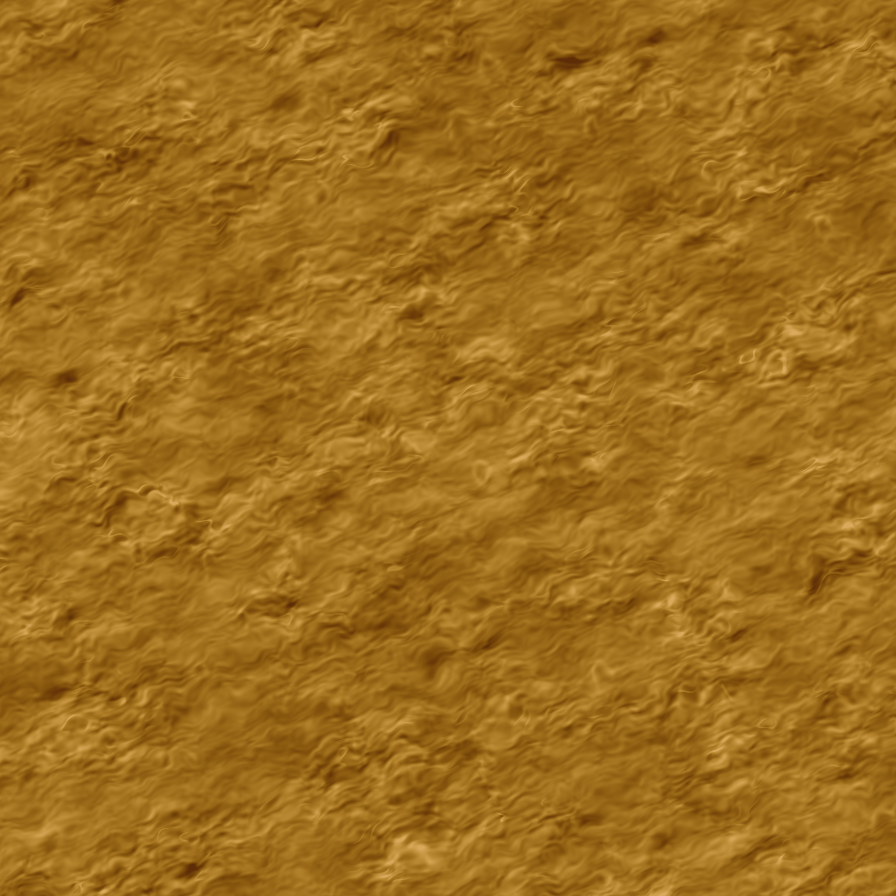
Give the GLSL for this texture, as a Shadertoy shader.

```glsl
// Rough golden crust: slanted, fibrous lumps lit from the upper left.
// Layered gradient noise forms the relief; scattered cells add dark pits
// and small crater rings, and one tone value drives the ochre colour ramp.

vec2 hash2(vec2 cell) {
    uvec2 v = uvec2(ivec2(cell)) * 1664525u + 1013904223u;
    v.x += v.y * 1664525u;
    v.y += v.x * 1664525u;
    v ^= v >> 16u;
    v.x += v.y * 1664525u;
    v.y += v.x * 1664525u;
    v ^= v >> 16u;
    return vec2(v & 65535u) / 65535.0;
}

float cornerSlope(vec2 cell, vec2 corner, vec2 f) {
    return dot(hash2(cell + corner) * 2.0 - 1.0, f - corner);
}

float noise(vec2 p) {
    vec2 cell = floor(p), f = p - cell;
    vec2 w = f * f * f * (f * (f * 6.0 - 15.0) + 10.0);
    float low = mix(cornerSlope(cell, vec2(0, 0), f), cornerSlope(cell, vec2(1, 0), f), w.x);
    float high = mix(cornerSlope(cell, vec2(0, 1), f), cornerSlope(cell, vec2(1, 1), f), w.x);
    return mix(low, high, w.y);
}

// Coordinates along and across the slanted grain
vec2 toGrain(vec2 p) {
    return vec2(0.91 * p.x + 0.41 * p.y, 0.91 * p.y - 0.41 * p.x);
}

float height(vec2 p) {
    vec2 q = toGrain(p) * vec2(13.0, 20.0);
    float sum = 0.0, amplitude = 1.0;
    for (int i = 0; i < 4; i++) {
        sum += amplitude * noise(q);
        q = q * 2.03 + vec2(17.3, 9.1);
        amplitude *= 0.62;
    }
    return sum;
}

// Sparse pits (dark, lipped below) and rings, one candidate per cell
float scatteredMarks(vec2 p) {
    float tone = 0.0;
    vec2 home = floor(p * 10.0);
    for (int y = -1; y <= 1; y++)
    for (int x = -1; x <= 1; x++) {
        vec2 cell = home + vec2(x, y);
        vec2 kind = hash2(cell + 300.0);
        vec2 d = p - (cell + 0.15 + 0.7 * hash2(cell + 700.0)) / 10.0;
        float size = mix(0.6, 1.25, kind.y);
        if (kind.x < 0.42) {
            vec2 g = toGrain(d) / (size * vec2(0.018, 0.0085));
            vec2 lip = g + vec2(-0.3, 1.7);
            tone += size * (0.9 * exp(-dot(lip, lip)) - 2.5 * exp(-dot(g, g)));
        } else if (kind.x < 0.64) {
            float r = length(d * vec2(1.1, 0.9)) / size;
            float rim = (r - 0.014) / 0.005;
            float shade = 0.7 + 0.5 * dot(d, vec2(-0.4, 0.9)) / 0.014;
            tone += 1.1 * shade * exp(-rim * rim) - 0.8 * exp(-r * r / 0.00006);
        }
    }
    return tone;
}

void mainImage(out vec4 fragColor, in vec2 fragCoord) {
    vec2 uv = fragCoord / iResolution.y;

    // Bend the grain so lumps and fibres curl irregularly
    vec2 p = uv + 0.014 * vec2(noise(uv * 19.0 + 5.0), noise(uv * 19.0 + 47.0));
    p += 0.006 * vec2(noise(uv * 52.0 + 81.0), noise(uv * 52.0 + 23.0));
    vec2 q = toGrain(p);

    // Smooth and crusty areas alternate
    float crust = smoothstep(-0.25, 0.3, noise(q * vec2(8.0, 12.0) + 31.0));
    float contrast = mix(0.65, 1.3, crust);

    // Broad mottling and lumps
    float tone = noise(uv * 3.0 + 60.0) + 1.5 * noise(q * vec2(7.0, 12.0) + 12.0);
    tone += 1.9 * noise(q * vec2(18.0, 31.0) + 71.0);

    // Directional relief
    float relief = height(p) - height(p + vec2(-0.0025, 0.0055));
    tone += 4.2 * contrast * relief;

    // Fine fibres and thin bright glints on the crust
    float fibre = noise(q * vec2(52.0, 185.0) + 130.0);
    tone += 2.0 * contrast * fibre;
    float ridge = 1.0 - abs(noise(q * vec2(42.0, 100.0) + 210.0)) * 7.0;
    float glintArea = smoothstep(0.08, 0.35, noise(q * vec2(30.0, 42.0) + 90.0));
    tone += 1.7 * crust * glintArea * smoothstep(0.0, 0.8, ridge);

    tone += scatteredMarks(p);
    tone = clamp(tone, -3.6, 3.3);

    // Ochre ramp from deep brown to pale gold
    vec3 color = vec3(0.62, 0.43, 0.108) + tone * vec3(0.07, 0.07, 0.05);
    color.b += 0.008 * tone * tone;
    fragColor = vec4(color, 1.0);
}
```
